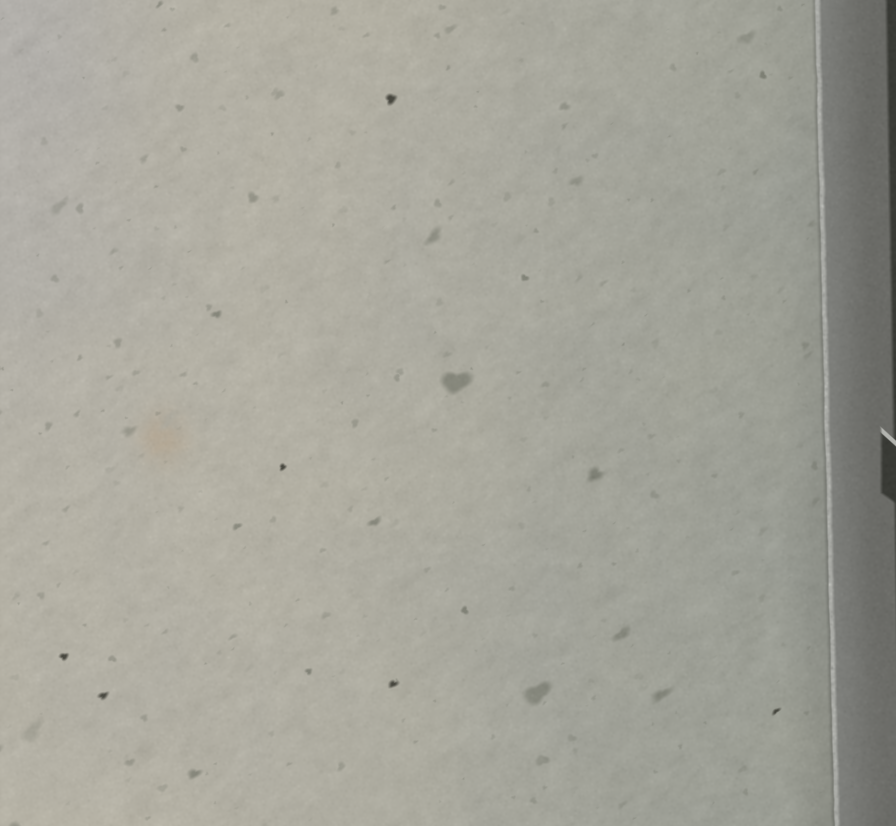
Write a Shadertoy shader that draws this texture.

```glsl
// A pale, softly mottled stone slab with scattered pits and a bevelled right edge.

// Slab tones
const vec3 STONE_WARM = vec3(0.704, 0.692, 0.645);
const vec3 STONE_COOL = vec3(0.602, 0.613, 0.578);
const vec3 LILAC_TINT = vec3(0.690, 0.682, 0.675);
const vec3 RUST_STAIN = vec3(0.700, 0.610, 0.500);
const vec3 PIT_GREY   = vec3(0.430, 0.440, 0.395);
const vec3 PIT_DARK   = vec3(0.210, 0.210, 0.180);

// Edge tones
const vec3 BEVEL_LIGHT = vec3(0.700, 0.705, 0.685);
const vec3 SIDE_NEAR   = vec3(0.490, 0.495, 0.480);
const vec3 SIDE_FAR    = vec3(0.420, 0.422, 0.405);
const vec3 GAP_DARK    = vec3(0.225, 0.230, 0.210);

// Layout, in units of the canvas height
const float EDGE_BOTTOM = 1.011;
const float EDGE_LEAN   = 0.024;
const float BEVEL_WIDTH = 0.0075;
const vec2  STAIN_AT    = vec2(0.198, 0.470);
const vec2  CHIP_AT     = vec2(1.086, 0.428);

// Texture strength
const float CLOUD_AMOUNT  = 0.010;
const float MOTTLE_AMOUNT = 0.022;
const float GRAIN_AMOUNT  = 0.013;
const vec2  STREAK_DIR    = vec2(0.80, 0.60);

vec3 hash3(vec2 cell) {
    vec3 q = fract(cell.xyx * vec3(0.1031, 0.1030, 0.0973));
    q += dot(q, q.yxz + 33.33);
    return fract((q.xxy + q.yzz) * q.zyx);
}

// Soft cellular noise: each cell drops one blurred light or dark grain
float cellNoise(vec2 p) {
    vec2 base = floor(p);
    float sum = 0.0;
    for (int j = -1; j <= 1; j++)
    for (int i = -1; i <= 1; i++) {
        vec2 id = base + vec2(i, j);
        vec3 h = hash3(id);
        vec2 d = p - id - h.xy;
        sum += (h.z * 2.0 - 1.0) * exp(-4.0 * dot(d, d));
    }
    return sum;
}

// Layered sines, each turned and bent by the last
float clouds(vec2 p) {
    float sum = 0.0, gain = 0.5;
    for (int i = 0; i < 4; i++) {
        p = mat2(0.74, 0.67, -0.67, 0.74) * p * 1.6 + 1.7;
        p += 0.6 * sin(p.yx * 1.3);
        sum += gain * sin(p.x) * sin(p.y);
        gain *= 0.7;
    }
    return sum;
}

// Ragged flecks, one per chosen cell: x = coverage, y = random tone
vec2 flecks(vec2 p, float cellSize, float share, float rMin, float rMax, float pixel) {
    vec2 base = floor(p / cellSize);
    vec2 result = vec2(0.0);
    for (int j = -1; j <= 1; j++)
    for (int i = -1; i <= 1; i++) {
        vec2 id = base + vec2(i, j);
        vec3 place = hash3(id + 17.0);
        vec3 form = hash3(id + 71.0);
        if (place.z > share) continue;
        vec2 d = p - (id + place.xy) * cellSize;
        d = vec2(dot(d, STREAK_DIR), dot(d, vec2(-STREAK_DIR.y, STREAK_DIR.x)));
        d.y *= 1.0 + 0.9 * form.y;
        float a = atan(d.y, d.x) + 6.28 * form.z;
        float r = mix(rMin, rMax, form.x * form.x);
        r *= 1.0 + 0.20 * sin(2.0 * a) + 0.16 * sin(3.0 * a + 9.0 * form.y);
        float soft = r * mix(0.2, 0.6, form.y) + pixel;
        float cover = 1.0 - smoothstep(r - soft, r + soft, length(d));
        if (cover > result.x) result = vec2(cover, form.z);
    }
    return result;
}

vec3 slab(vec2 p, float inset, float pixel) {
    // Broad light falling off to the right and bottom
    float fall = p.x + 0.14 * (0.5 - p.y);
    vec3 col = mix(STONE_WARM, STONE_COOL, smoothstep(0.2, 1.1, fall));
    col = mix(col, LILAC_TINT, 0.7 * smoothstep(0.28, 0.0, p.x) * smoothstep(0.2, 1.0, p.y));

    // Diagonal mottling, tinted slightly between warm and cool
    vec2 streak = vec2(0.6 * dot(p, STREAK_DIR), dot(p, vec2(-STREAK_DIR.y, STREAK_DIR.x)));
    float cloud = clouds(p * 6.0);
    float mottle = cellNoise(streak * 60.0 + cloud) + 0.8 * cellNoise(streak * 130.0 + 40.0);
    col += CLOUD_AMOUNT * cloud * vec3(1.0, 0.8, 0.3);
    col += MOTTLE_AMOUNT * 0.6 * mottle;

    // Rust stain
    vec2 s = (p - STAIN_AT) * vec2(1.0, 0.85);
    col = mix(col, RUST_STAIN, 0.42 * exp(-dot(s, s) * 1500.0) * (1.0 + 0.5 * mottle));

    // Faint specks, grey pits and a few nearly black holes
    vec2 speck = flecks(p, 0.034, 0.42, 0.0015, 0.0055, pixel);
    vec2 pit = flecks(p + 3.0, 0.115, 0.40, 0.004, 0.015, pixel);
    vec2 hole = flecks(p + 8.0, 0.210, 0.22, 0.004, 0.007, pixel);
    col = mix(col, PIT_GREY, speck.x * mix(0.08, 0.35, speck.y));
    col = mix(col, PIT_GREY, pit.x * mix(0.25, 0.75, pit.y));
    col = mix(col, PIT_DARK, hole.x * 0.85);

    // Shade and thin groove before the bevel
    col *= 1.0 - 0.08 * smoothstep(0.07, 0.0, inset) * (1.3 - p.y);
    return col * (1.0 - 0.17 * smoothstep(0.006, 0.0, inset));
}

void mainImage(out vec4 fragColor, in vec2 fragCoord) {
    vec2 p = fragCoord / iResolution.y;
    float pixel = 1.0 / iResolution.y;
    float grain = cellNoise(p * 260.0);

    // Signed distance past the leaning, slightly worn edge
    float past = p.x - EDGE_BOTTOM + EDGE_LEAN * p.y + 0.0008 * clouds(p * 25.0);
    vec3 col = slab(p, -past, pixel);

    // Side face, then the bright bevel along its near border
    vec3 side = mix(SIDE_NEAR, SIDE_FAR, smoothstep(0.0, 0.065, past));
    side += 0.012 * clouds(p * vec2(14.0, 5.0));
    col = mix(col, side, smoothstep(-pixel, pixel, past));
    float bevel = smoothstep(-0.002, 0.001, past) * (1.0 - smoothstep(0.3, 1.0, past / BEVEL_WIDTH));
    col = mix(col, BEVEL_LIGHT, bevel * (0.82 + 0.15 * grain));

    // Dark gap at the far border and a chip with a bright lip
    float gap = p.x - 1.090 + 0.017 * p.y;
    col = mix(col, GAP_DARK, smoothstep(-0.003, 0.003, gap));
    vec2 c = p - CHIP_AT;
    float chip = max(abs(c.x) - 0.019, abs(c.y + 0.7 * c.x) - 0.038);
    float lip = abs(c.y + 0.9 * c.x - 0.034) - 0.002;
    col = mix(col, GAP_DARK, 1.0 - smoothstep(-0.003, 0.003, chip));
    col = mix(col, BEVEL_LIGHT, (1.0 - smoothstep(0.0, 0.003, lip)) * smoothstep(-0.022, -0.017, c.x));

    fragColor = vec4(col + GRAIN_AMOUNT * grain, 1.0);
}
```
